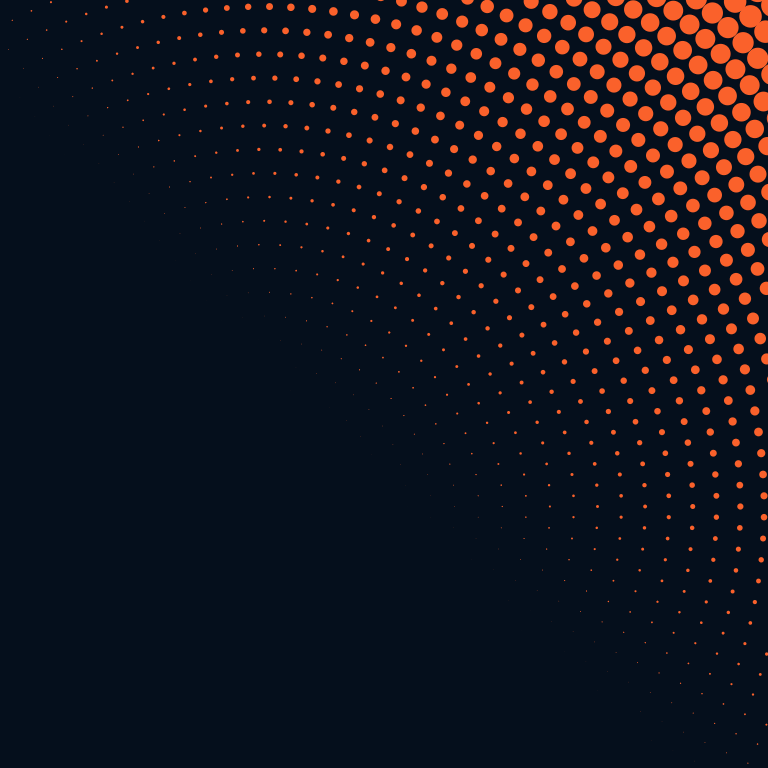
This background is drawn by a three.js fragment shader. Its source:

```glsl
varying vec2 vUv;

const vec3 BACKGROUND = vec3(0.02, 0.06, 0.11);
const vec3 DOT_COLOR = vec3(0.98, 0.38, 0.17);

const vec2 RING_CENTER = vec2(0.344, 0.3405);
const float RING_SPACING = 0.031;
const float DOTS_PER_RING_STEP = 7.0;   // ring n carries 7n dots
const float MAX_RADIUS = 0.0155;        // dot radius at the upper right corner
const float FADE_START = -0.15;         // diagonal level where dots vanish
const float FADE_END = 1.0;             // diagonal level of the largest dots
const float GROWTH = 1.46;
const float TAU = 6.2831853;

// Dots grow along the diagonal toward the upper right
float dotRadius(vec2 center) {
  float level = center.x + center.y - 1.0;
  float t = clamp((level - FADE_START) / (FADE_END - FADE_START), 0.0, 1.0);
  return MAX_RADIUS * pow(t, GROWTH);
}

// Center of the dot on the given ring closest to the angle
vec2 nearestDot(float ring, float angle) {
  float count = DOTS_PER_RING_STEP * ring;
  float stagger = 0.5 * mod(ring, 2.0);
  float index = floor(angle / TAU * count - stagger + 0.5) + stagger;
  float dotAngle = index / count * TAU;
  return RING_CENTER + ring * RING_SPACING * vec2(cos(dotAngle), sin(dotAngle));
}

// Smooth disc that dims once it is thinner than the edge width
float discCoverage(vec2 p, vec2 center, float edge) {
  float radius = dotRadius(center);
  float disc = clamp((radius - distance(p, center)) / edge + 0.5, 0.0, 1.0);
  return disc * min(1.0, 2.0 * radius / edge);
}

void main() {
  vec2 offset = vUv - RING_CENTER;
  float angle = atan(offset.y, offset.x);
  float nearestRing = floor(length(offset) / RING_SPACING + 0.5);
  float edge = max(fwidth(vUv.y), 0.00001);

  // Neighboring rings are included so that large dots can overlap
  float coverage = 0.0;
  for (int i = -1; i <= 1; i++) {
    float ring = max(nearestRing + float(i), 1.0);
    coverage = max(coverage, discCoverage(vUv, nearestDot(ring, angle), edge));
  }

  gl_FragColor = vec4(mix(BACKGROUND, DOT_COLOR, coverage), 1.0);
}
```
